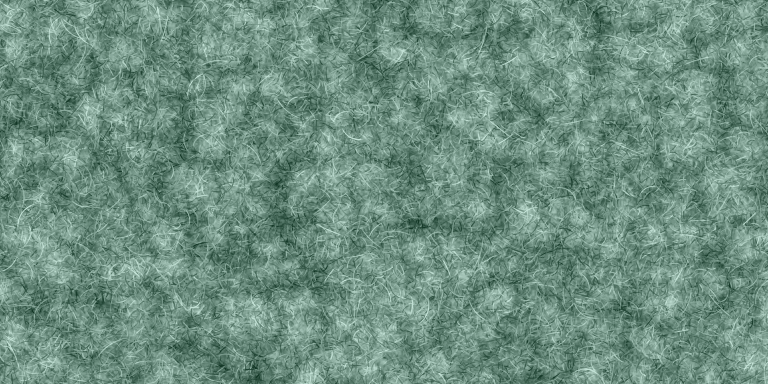
A WebGL 2 fragment shader for this texture:

```glsl
#version 300 es
precision highp float;
// Woolly green carpet: soft domed tufts under a tangle of fine curved fibres.

uniform vec2 u_resolution;
out vec4 fragColor;

// Lengths are fractions of the canvas height.
const vec3 SHADE_COLOR = vec3(0.15, 0.29, 0.226);
const vec3 LIGHT_COLOR = vec3(0.655, 0.78, 0.73);
const float MEAN_TONE = 0.55;
const float TUFT_SIZE = 0.082;
const float TUFT_RELIEF = 0.56;
const float TUFT_VARIATION = 0.26;
const float MOTTLE_STRENGTH = 0.16;
const float FUZZ_STRENGTH = 0.30;
const float GRAIN_STRENGTH = 0.24;
const int PILE_LAYERS = 12;
const float PILE_CELL_MIN = 0.020;
const float PILE_CELL_MAX = 0.038;
const int STRAY_LAYERS = 3;
const float STRAY_CELL = 0.06;
const float STRAY_DENSITY = 0.35;
const float FIBRE_HALF_WIDTH = 0.0014;
const float FIBRE_CONTRAST = 1.02;
const float PI = 3.14159265;

// Integer hash giving three values in 0..1.
vec3 hash3(vec2 cell, int seed) {
  uvec3 v = uvec3(ivec3(ivec2(cell), seed));
  v = v * 1664525u + 1013904223u;
  v.x += v.y * v.z; v.y += v.z * v.x; v.z += v.x * v.y;
  v ^= v >> 16u;
  v.x += v.y * v.z; v.y += v.z * v.x; v.z += v.x * v.y;
  return vec3(v >> 8u) / 16777216.0;
}

float valueNoise(vec2 p, int seed) {
  vec2 i = floor(p), f = fract(p);
  f = f * f * (3.0 - 2.0 * f);
  float low = mix(hash3(i, seed).x, hash3(i + vec2(1, 0), seed).x, f.x);
  float high = mix(hash3(i + vec2(0, 1), seed).x, hash3(i + 1.0, seed).x, f.x);
  return mix(low, high, f.y);
}

// Tone of the domed tufts: bright crowns, dark gaps, each tuft its own shade.
float tuftTone(vec2 p) {
  vec2 warp = vec2(valueNoise(p * 26.0, 1), valueNoise(p * 26.0, 2)) - 0.5;
  vec2 q = (p + 0.03 * warp) / TUFT_SIZE;
  vec2 home = floor(q);
  float nearest = 4.0, shadeSum = 0.0, weightSum = 0.0;
  for (int y = -1; y <= 1; y++)
  for (int x = -1; x <= 1; x++) {
    vec2 cell = home + vec2(x, y);
    vec3 r = hash3(cell, 3);
    vec2 away = q - cell - mix(vec2(0.12), vec2(0.88), r.xy);
    float distSq = dot(away, away);
    float weight = exp(-9.0 * distSq);
    nearest = min(nearest, sqrt(distSq) - 0.18 * away.y);
    shadeSum += weight * (r.z - 0.5);
    weightSum += weight;
  }
  return TUFT_RELIEF * (0.42 - nearest) + TUFT_VARIATION * shadeSum / (weightSum + 0.001);
}

// Lays one layer of scattered curved fibres over the given tone.
float layFibres(float tone, float base, vec2 p, float size, float density, float bend, int seed) {
  vec2 shift = hash3(vec2(7, 11), seed).xy;
  vec2 q = p / size + shift;
  vec2 home = floor(q);
  float soft = max(0.5 / u_resolution.y, 0.0008);
  for (int y = -1; y <= 1; y++)
  for (int x = -1; x <= 1; x++) {
    vec2 cell = home + vec2(x, y);
    vec3 place = hash3(cell, seed);
    vec3 look = hash3(cell, seed + 100);
    if (fract(look.x * 57.0) > density) continue;
    vec2 center = cell + place.xy;

    // Fibres of one tuft share a loose lean.
    float lean = hash3(floor((center - shift) * size / TUFT_SIZE), 5).x * PI;
    float angle = lean + (place.z - 0.5) * PI * 0.9;
    vec2 along = vec2(cos(angle), sin(angle));
    vec2 d = q - center;
    float u = dot(d, along);
    float v = dot(d, vec2(-along.y, along.x));

    float reach = mix(0.35, 0.85, look.y);
    float k = bend * (look.z - 0.5) / reach;
    float dist = abs(v - k * u * u) / sqrt(1.0 + 4.0 * k * k * u * u) * size;
    float cover = 1.0 - smoothstep(FIBRE_HALF_WIDTH - soft, FIBRE_HALF_WIDTH + soft, dist);
    cover *= 1.0 - smoothstep(0.6 * reach, reach, abs(u));
    float opacity = mix(0.35, 0.9, fract(look.y * 37.0));
    tone = mix(tone, base + FIBRE_CONTRAST * (look.x - 0.5), cover * opacity);
  }
  return tone;
}

void main() {
  vec2 p = gl_FragCoord.xy / u_resolution.y;

  // Soft wool body
  float mottle = 0.6 * valueNoise(p * 5.0, 8) + valueNoise(p * 42.0, 9) - 0.8;
  float body = MEAN_TONE + tuftTone(p) + MOTTLE_STRENGTH * mottle;
  float fuzz = valueNoise(p * 75.0, 10) + valueNoise(p * 150.0, 11) - 1.0;
  float tone = body + FUZZ_STRENGTH * fuzz;

  // Dense pile, lighter towards the surface
  for (int i = 0; i < PILE_LAYERS; i++) {
    float depth = float(i) / float(PILE_LAYERS - 1);
    float size = mix(PILE_CELL_MIN, PILE_CELL_MAX, fract(float(i) * 0.618));
    tone = layFibres(tone, body + mix(-0.10, 0.07, depth), p, size, 1.0, 0.8, 20 + i);
  }

  // Longer pale strays on top
  for (int i = 0; i < STRAY_LAYERS; i++)
    tone = layFibres(tone, body + 0.18, p, STRAY_CELL, STRAY_DENSITY, 1.0, 60 + i);

  // Fine broken glints and gaps between the hairs
  tone += GRAIN_STRENGTH * (valueNoise(p * 190.0, 12) - 0.5);

  fragColor = vec4(mix(SHADE_COLOR, LIGHT_COLOR, clamp(tone, -0.15, 1.2)), 1.0);
}
```
